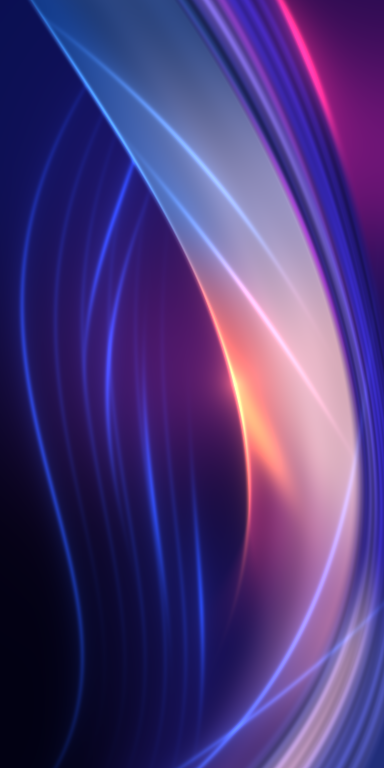
Give the GLSL for this background, as a Shadertoy shader.

```glsl
const vec3 NAVY = vec3(.04, .06, .32);
const vec3 INK = vec3(.008, .004, .075);
const vec3 PLUM = vec3(.32, .09, .42);
const vec3 INDIGO = vec3(.12, .08, .43);
const vec3 AZURE = vec3(.09, .26, .72);
const vec3 ORANGE = vec3(1., .48, .22);

vec2 hashGradient(vec2 cell) {
  float angle = 6.2832 * fract(sin(dot(cell, vec2(127.1, 311.7))) * 4375.85);
  return vec2(cos(angle), sin(angle));
}

float gradientNoise(vec2 p) {
  vec2 i = floor(p), f = fract(p), e = vec2(0., 1.);
  vec2 w = f * f * (3. - 2. * f);
  float low = mix(dot(hashGradient(i), f), dot(hashGradient(i + e.yx), f - e.yx), w.x);
  float high = mix(dot(hashGradient(i + e.xy), f - e.xy), dot(hashGradient(i + e.yy), f - e.yy), w.x);
  return mix(low, high, w.y);
}

float bell(float x, float center, float width) {
  float d = (x - center) / width;
  return exp(-d * d);
}

float ramp(float a, float b, float x) { return smoothstep(a, b, x); }

// Smooth quartic through five values spaced evenly from top to bottom
float curve(float t, vec4 n, float last) {
  float s = 4. * t;
  vec4 a = vec4(n.yzw, last) - n;
  vec3 b = a.yzw - a.xyz;
  vec2 c = b.yz - b.xy;
  float d = c.y - c.x;
  return n.x + s * (a.x + (s - 1.) / 2. * (b.x + (s - 2.) / 3. * (c.x + (s - 3.) / 4. * d)));
}

// Signed distance to a curve, in canvas widths
float curveDistance(vec2 p, vec4 n, float last) {
  float x = curve(p.y, n, last);
  float slope = (curve(p.y + .01, n, last) - x) * 50.;
  return (p.x - x) / sqrt(1. + slope * slope);
}

// Thin core inside a soft halo, brightest at one height
float strand(vec2 p, vec4 n, float last, float peak, float reach) {
  float d = curveDistance(p, n, last);
  return (.55 * bell(d, 0., .007) + .28 * exp(-abs(d) / .025)) * bell(p.y, peak, reach);
}

vec3 backdrop(vec2 p) {
  vec3 c = mix(NAVY, INK, ramp(.2, .72, p.y));
  c = mix(c, INDIGO, .6 * bell(p.x, .4, .3) * bell(p.y, .2, .17));
  c = mix(c, PLUM, .95 * bell(p.x, .52, .4) * bell(p.y, .47, .19));
  return mix(c, INDIGO * .75, ramp(.08, .65, p.x) * ramp(.5, .8, p.y));
}

vec3 sheetColor(float u, float t) {
  vec3 left = mix(vec3(.07, .22, .52), vec3(.3, .42, .72), ramp(0., .27, t));
  left = mix(left, vec3(.82, .38, .44), ramp(.25, .47, t));
  left = mix(left, vec3(.48, .14, .42), ramp(.52, .68, t));
  left = mix(left, INDIGO * .8, ramp(.67, .86, t));
  vec3 right = mix(vec3(.17, .27, .5), vec3(.6, .58, .76), ramp(0., .29, t));
  right = mix(right, vec3(.88, .7, .76), ramp(.25, .47, t));
  right = mix(right, vec3(.68, .43, .63), ramp(.58, .8, t));
  right = mix(right, vec3(.32, .2, .5), ramp(.8, 1., t));
  return mix(left, right, ramp(0., mix(.65, 1., ramp(.5, .75, t)), u));
}

vec3 ribbonColor(float v, float t) {
  float foot = ramp(.7, .87, t);
  vec3 c = mix(INDIGO, vec3(.2, .15, .7), bell(v, .52, .25));
  c = mix(c, vec3(.5, .43, .8), bell(v, .28, .12) * mix(.75, .4, ramp(.2, .6, t)));
  c = mix(c, vec3(.12, .27, .45), .7 * bell(v, .06, .1) * ramp(.4, 0., t));
  c = mix(c, vec3(.62, .22, .62), .5 * bell(v, .42, .06) * ramp(.65, .1, t));
  c = mix(c, vec3(.3, .35, .64), .7 * foot);
  c = mix(c, vec3(.82, .64, .77), .85 * bell(v, .3, .2) * foot);
  return c * (1. + .55 * gradientNoise(vec2(v * 13., t * 2.)));
}

vec3 outerColor(float t) {
  vec3 c = mix(vec3(.14, .04, .3), vec3(.42, .08, .46), bell(t, .2, .15));
  c = mix(c, INDIGO * .9, ramp(.25, .5, t));
  return mix(c, vec3(.13, .18, .48), ramp(.75, 1., t));
}

void mainImage(out vec4 fragColor, in vec2 fragCoord) {
  vec2 p = fragCoord / iResolution.xy;
  p.y = 1. - p.y;
  float t = p.y;

  // Boundaries of the sheet and the ribbon
  float leftD = curveDistance(p, vec4(.08, .397, .61, .628), .4);
  float rightD = curveDistance(p, vec4(.46, .745, .91, .915), .66);
  float outerD = curveDistance(p, vec4(.73, .915, 1.02, 1.06), .95);

  // Backdrop with hanging strands
  float strands = strand(p, vec4(.38, .1, .075, .19), .145, .58, .36)
    + strand(p, vec4(.41, .32, .22, .33), .35, .3, .15)
    + strand(p, vec4(.55, .39, .28, .35), .36, .47, .15)
    + strand(p, vec4(.52, .42, .375, .425), .42, .64, .13)
    + strand(p, vec4(.5, .5, .49, .52), .5, .8, .15);
  for (float k = .1; k < 1.; k += .2) {
    vec4 nodes = mix(vec4(.42, .16, .12, .22), vec4(.56, .48, .46, .5), k);
    strands += .3 * strand(p, nodes, mix(.19, .48, k), .4 + .4 * k, .3);
  }
  vec3 color = backdrop(p) + AZURE * strands;

  // Translucent sheet, dissolving toward its foot
  float soft = mix(.003, .16, ramp(.66, .9, t));
  float u = clamp(leftD / (leftD - rightD), 0., 1.);
  vec3 sheet = sheetColor(u, t) * (1. + .12 * gradientNoise(vec2(u * 4., t * 3.)));
  float across = strand(p, vec4(.05, .585, .9, 1.1), 1.2, .2, .13)
    + strand(p, vec4(0., .44, .805, 1.08), 1.25, .37, .13);
  sheet += mix(vec3(.19, .36, .56), vec3(.56, .32, .49), ramp(.3, .42, t)) * across;
  float flare = bell(p.x, .615 + .95 * (t - .5), .035) * bell(t, .56, .075);
  sheet += vec3(.5, .3, .05) * flare;
  color = mix(color, sheet, ramp(-soft, soft, leftD));

  // Ribbon and the haze beyond it
  float v = rightD / max(rightD - outerD, .01);
  vec3 side = mix(ribbonColor(v, t), outerColor(t), ramp(-.015, .015, outerD));
  float seam = mix(.008, .03, ramp(.3, .9, t));
  color = mix(color, side, ramp(-seam, seam, rightD));
  color += vec3(.5, .14, .35) * bell(rightD, .006, .008) * bell(t, .3, .18);

  // Glowing rims
  float core = bell(leftD, 0., .006);
  float rim = core + .45 * exp(-abs(leftD) / .025);
  color += ORANGE * rim * (.7 * bell(t, .5, .13) + .25 * bell(t, .62, .12));
  color += vec3(.18, .4, .55) * core * bell(t, .14, .14);
  color += ORANGE * .4 * exp(-length((p - vec2(.615, .5)) * vec2(1., 2.)) / .05);
  float redRim = bell(outerD, 0., .01) + .6 * exp(-abs(outerD) / .045);
  color += vec3(.72, .12, .2) * redRim * bell(t, .06, .11);

  // Blue arcs sweeping past the foot
  float arcs = strand(p, vec4(.95, .99, .955, .845), .52, .86, .25)
    + .6 * strand(p, vec4(1.9, 1.7, 1.45, 1.07), .47, .92, .13);
  color += vec3(.15, .34, .72) * arcs;

  fragColor = vec4(clamp(color, 0., 1.), 1.);
}
```
